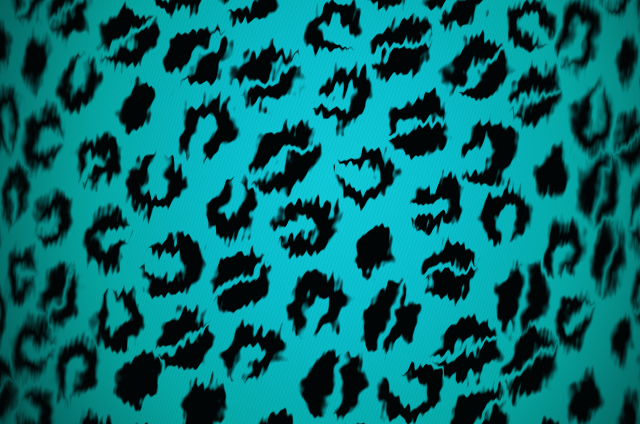
A WebGL 1 fragment shader for this pattern:

```glsl
precision highp float;
// Leopard rosettes printed on teal cloth that wraps around an upright cylinder.
// A staggered, jittered lattice holds horseshoes, split blobs and solid blobs;
// gradient noise frays their outlines, and focus and light fall off to the sides.
uniform vec2 u_resolution;

const vec3 INK = vec3(0.008, 0.018, 0.018);
const vec3 CYAN = vec3(0.03, 0.73, 0.785);
const vec3 TEAL = vec3(0.02, 0.65, 0.63);
const vec3 SHADE = vec3(0.015, 0.30, 0.28);
const vec2 CELL = vec2(0.165, 0.18);
const vec2 SPOT_RADII = vec2(0.074, 0.059);
const float CYLINDER_RADIUS = 0.81;
const float TAU = 6.2831853;

vec2 hash2(vec2 p) {
  vec2 k = vec2(dot(p, vec2(127.1, 311.7)), dot(p, vec2(269.5, 183.3)));
  return fract(sin(k) * 43758.545);
}

mat2 rotation(float a) {
  return mat2(cos(a), -sin(a), sin(a), cos(a));
}

float cornerSlope(vec2 corner, vec2 offset) {
  float a = TAU * hash2(corner).x;
  return dot(vec2(cos(a), sin(a)), offset);
}

float gradientNoise(vec2 p) {
  vec2 i = floor(p), f = fract(p);
  vec2 s = f * f * f * (f * (f * 6.0 - 15.0) + 10.0);
  vec2 e = vec2(1.0, 0.0);
  float low = mix(cornerSlope(i, f), cornerSlope(i + e.xy, f - e.xy), s.x);
  float high = mix(cornerSlope(i + e.yx, f - e.yx), cornerSlope(i + e.xx, f - e.xx), s.x);
  return mix(low, high, s.y);
}

// Distance to a stroke whose half width changes from wa to wb
float taperedStroke(vec2 p, vec2 a, vec2 b, float wa, float wb) {
  vec2 ab = b - a;
  float t = clamp(dot(p - a, ab) / dot(ab, ab), 0.0, 1.0);
  return length(p - a - t * ab) - mix(wa, wb, t);
}

// One spot about the origin: an ellipse with a stroke cut out of it
float spotDistance(vec2 p, vec2 id) {
  vec2 look = hash2(id + 17.3);
  vec2 kind = hash2(id + 41.9);
  vec2 q = rotation(0.45 + 0.9 * (look.x - 0.5)) * p / SPOT_RADII;
  q /= 0.92 + 0.2 * look.y;

  // Openings mostly face left, a third of them face right
  float facing = 2.4 * (kind.y - 0.5) + (fract(kind.y * 7.0) < 0.66 ? 0.5 * TAU : 0.0);
  vec2 opening = vec2(cos(facing), sin(facing));
  float d;
  if (kind.x < 0.62) {
    float hole = taperedStroke(q, 0.04 * opening, 1.4 * opening, 0.42, 0.17);
    d = max(length(q) - 1.0, -hole);
  } else if (kind.x < 0.84) {
    vec2 split = rotation(0.8 * (kind.y - 0.5)) * vec2(1.6, 0.0);
    q /= 1.1;
    d = max(length(q) - 1.0, -taperedStroke(q, -split, split, 0.22, 0.1));
  } else {
    d = length(q) - 0.78;
  }
  return d * SPOT_RADII.y;
}

float printDistance(vec2 p) {
  float nearest = 1.0;
  for (int i = -1; i <= 1; i++) {
    float column = floor(p.x / CELL.x) + float(i);
    float stagger = 0.5 * mod(column, 2.0);
    for (int j = -1; j <= 1; j++) {
      vec2 id = vec2(column, floor(p.y / CELL.y - stagger) + float(j));
      vec2 jitter = 0.2 * (hash2(id) - 0.5);
      vec2 center = (id + vec2(0.5, 0.5 + stagger) + jitter) * CELL;
      nearest = min(nearest, spotDistance(p - center, id));
    }
  }
  return nearest;
}

// Lumpy outlines plus fine teeth torn along one slanted direction
vec2 frayed(vec2 p, float sharpness) {
  vec2 tear = normalize(vec2(0.45, 1.0));
  vec2 across = vec2(tear.y, -tear.x);
  vec2 lumps = vec2(gradientNoise(p * 17.0), gradientNoise(p * 17.0 + 50.0));
  vec2 bumps = vec2(gradientNoise(p * 42.0 + 9.0), gradientNoise(p * 42.0 + 80.0));
  float teeth = gradientNoise(vec2(dot(p, across) * 85.0, dot(p, tear) * 22.0));
  return p + 0.032 * lumps + 0.011 * bumps + tear * teeth * 0.028 * sharpness;
}

float weave(vec2 p) {
  vec2 thread = rotation(0.12) * p * TAU / 0.0088;
  return sin(thread.x + 0.5 * thread.y) * sin(thread.y);
}

void main() {
  vec2 view = (gl_FragCoord.xy - 0.5 * u_resolution) / u_resolution.y;
  float turn = clamp(view.x / CYLINDER_RADIUS, -0.98, 0.98);
  vec2 cloth = vec2(CYLINDER_RADIUS * asin(turn), view.y);
  float defocus = smoothstep(0.45, 1.0, abs(turn));

  // Light pools above the middle and fades toward the sides
  float fall = length((view - vec2(0.04, 0.08)) * vec2(0.95, 0.8));
  vec3 color = mix(CYAN, TEAL, smoothstep(0.2, 0.64, fall));
  color = mix(color, SHADE, 0.9 * smoothstep(0.5, 0.95, fall));
  color += vec3(0.03, 0.05, 0.05) * exp(-fall * fall * 22.0);
  color *= 1.0 + 0.045 * weave(cloth) * (1.0 - defocus);

  vec2 lattice = rotation(0.22) * cloth + vec2(3.1, 5.7);
  float d = printDistance(frayed(lattice, 1.0 - 0.7 * defocus));
  float blur = mix(0.004, 0.021, defocus) + 0.5 / u_resolution.y;
  gl_FragColor = vec4(mix(INK, color, smoothstep(-blur, blur, d)), 1.0);
}
```
